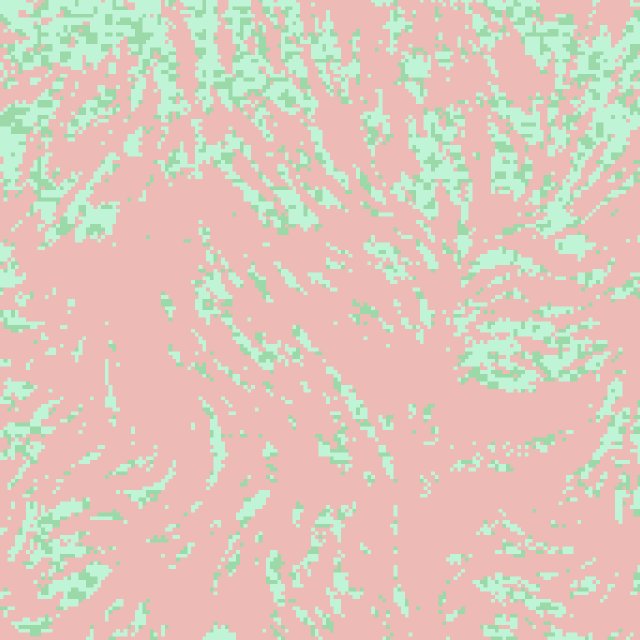
This texture is drawn by a WebGL 2 fragment shader. Its source:

```glsl
#version 300 es
precision highp float;
// Ragged mint and green strands on a pink ground, drawn on a coarse square grid.
// Value noise is averaged along a curving flow field, then cut at a threshold
// that follows a slow density field; a finer noise picks the darker cells.

#define CELLS 170.667      // grid cells along the canvas height
#define GRAIN 2.2          // strand width in cells
#define TRAIL 4            // steps walked along the flow each way
#define STRAND_CUT 1.13    // higher leaves more ground bare
#define SHADE_CUT 0.627    // higher leaves fewer dark cells
#define RAGGED 1.2         // per-cell irregularity
#define PATCHES 2.2        // strength of the slow density variation
#define GROUND vec3(0.93, 0.73, 0.71)
#define MINT vec3(0.75, 0.96, 0.84)
#define GREEN vec3(0.61, 0.85, 0.66)

uniform vec2 u_resolution;
out vec4 fragColor;

float hash(vec2 p) {
    return fract(sin(dot(p, vec2(127.1, 311.7))) * 43758.5453);
}

float valueNoise(vec2 p) {
    vec2 i = floor(p);
    vec2 f = fract(p);
    f = f * f * (3.0 - 2.0 * f);
    float low = mix(hash(i), hash(i + vec2(1, 0)), f.x);
    float high = mix(hash(i + vec2(0, 1)), hash(i + vec2(1, 1)), f.x);
    return mix(low, high, f.y);
}

// Diagonal at the sides, upright in the middle, with slow bends
vec2 flowDirection(vec2 cell) {
    vec2 p = cell / CELLS;
    float upright = 1.0 - smoothstep(0.05, 0.4, abs(p.x - 0.5));
    float bend = valueNoise(p * 5.0 + 31.0) - 0.5;
    float angle = 0.6 + 1.1 * upright + 2.6 * bend;
    return vec2(cos(angle), sin(angle));
}

// Noise averaged along the flow, scaled to unit deviation
float strands(vec2 cell) {
    float total = valueNoise(cell / GRAIN);
    for (int side = -1; side <= 1; side += 2) {
        vec2 walker = cell;
        for (int i = 0; i < TRAIL; i++) {
            walker += float(side) * flowDirection(walker);
            total += valueNoise(walker / GRAIN);
        }
    }
    float mean = total / float(2 * TRAIL + 1);
    return (mean - 0.5) / 0.117;
}

// Crowded at the top and the left edge, a little at the right
float density(vec2 p) {
    float crowding = 1.1 * smoothstep(0.55, 1.0, p.y);
    crowding += 0.7 * (1.0 - smoothstep(0.0, 0.25, p.x));
    crowding += 0.4 * smoothstep(0.6, 1.0, p.x);
    return crowding + PATCHES * (valueNoise(p * 9.0 + 57.0) - 0.5);
}

vec3 cellColor(vec2 p) {
    vec2 cell = floor(p * CELLS) + 0.5;
    float level = strands(cell) + density(cell / CELLS);
    level += RAGGED * (hash(cell + 19.3) - 0.5);
    float shade = valueNoise(cell / 1.7 + 211.0);
    vec3 mark = shade > SHADE_CUT ? GREEN : MINT;
    return level > STRAND_CUT ? mark : GROUND;
}

void main() {
    // Four samples per pixel smooth the cell edges
    vec3 color = vec3(0.0);
    for (int i = 0; i < 4; i++) {
        vec2 offset = vec2(i % 2, i / 2) * 0.5 - 0.25;
        color += cellColor((gl_FragCoord.xy + offset) / u_resolution.y);
    }
    fragColor = vec4(color * 0.25, 1.0);
}
```
